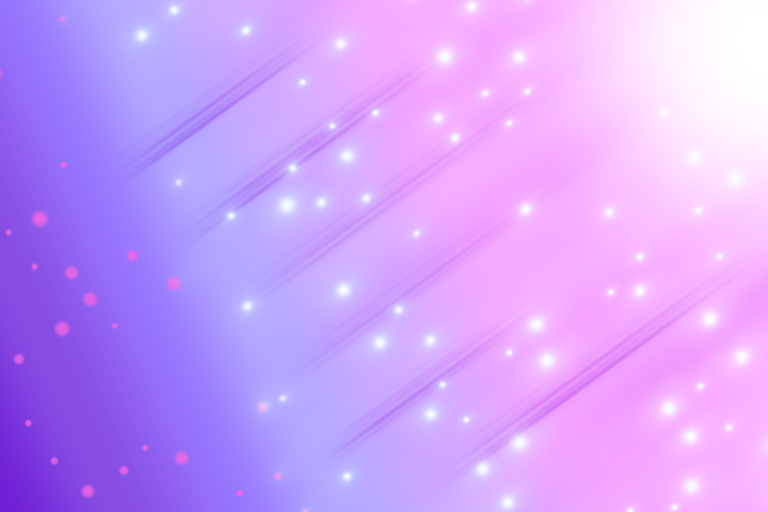
Write a Shadertoy shader that draws this background.

```glsl
// Violet to pink gradient with a white corner glow, slanted streaks and scattered sparkles.
#define SLANT vec2(0.81, 0.586)
#define GLOW_CENTER vec2(1.5, 0.92)
#define GLOW_RADIUS 0.33
#define STREAK_COUNT 6
#define STREAK_GAP 0.17
#define STREAK_DEPTH 1.15
#define CELL_SIZE 0.092
#define SPARKLE_CHANCE 0.52

vec3 hash3(vec2 cell) {
    vec3 q = fract(vec3(cell.xyx) * vec3(0.1031, 0.1030, 0.0973) + 0.37);
    q += dot(q, q.yxz + 33.33);
    return fract((q.xxy + q.yzz) * q.zyx);
}

// Colour along the tilted axis, from deep violet to pink
vec3 gradient(float t) {
    vec3 c = mix(vec3(0.43, 0.12, 0.83), vec3(0.53, 0.30, 0.89), smoothstep(-0.45, -0.22, t));
    c = mix(c, vec3(0.59, 0.46, 0.99), smoothstep(-0.22, 0.04, t));
    c = mix(c, vec3(0.70, 0.66, 1.00), smoothstep(0.0, 0.23, t));
    c = mix(c, vec3(0.80, 0.66, 1.00), smoothstep(0.22, 0.44, t));
    c = mix(c, vec3(0.96, 0.66, 1.00), smoothstep(0.40, 0.78, t));
    return mix(c, vec3(0.98, 0.71, 1.00), smoothstep(0.85, 1.2, t));
}

// Tapered streaks with a sharp lower edge, a soft upper edge and fine grain
float streaks(vec2 q) {
    float sum = 0.0;
    for (int i = 0; i < STREAK_COUNT; i++) {
        float k = float(i);
        float last = step(4.5, k);
        float start = 0.54 + 0.14 * last;
        float len = 0.68 + 0.2 * sin(k * 1.25 - 1.1) + 0.3 * last;
        float along = (q.x - start) / len;
        float across = q.y - (0.381 - STREAK_GAP * k);
        float width = across < 0.0 ? 0.009 : 0.036;
        float body = exp(-across * across / (width * width));
        float taper = smoothstep(0.0, 0.35, along) * (1.0 - smoothstep(0.45, 1.15, along));
        float grain = 0.62 + 0.22 * sin(across * 290.0 + k + q.x * 2.0)
                    + 0.16 * sin(across * 510.0 - q.x * 4.0);
        sum += body * taper * grain * (0.72 + 0.28 * cos(k * 1.25));
    }
    return sum;
}

// One jittered sparkle per cell: x is the soft core, y the halo
vec2 sparkles(vec2 q, float whiteness) {
    vec2 light = vec2(0.0);
    vec2 home = floor(q / CELL_SIZE);
    for (int j = -1; j <= 1; j++)
    for (int i = -1; i <= 1; i++) {
        vec2 cell = home + vec2(i, j);
        vec3 h = hash3(cell + 40.0);
        vec3 k = hash3(cell + 91.0);
        float present = step(k.x, SPARKLE_CHANCE);
        vec2 d = q - (cell + 0.15 + 0.7 * h.xy) * CELL_SIZE;
        float radius = mix(0.007, 0.020, h.z * h.z);
        float disc = 1.0 - smoothstep(radius * 0.4, radius * 1.15, length(d));
        float soft = exp(-dot(d, d) / (radius * radius * 0.55));
        d.x *= 0.7;
        float halo = exp(-length(d) / (radius * 1.1)) * whiteness;
        halo *= 1.0 - smoothstep(0.6, 1.0, length(d) / (0.8 * CELL_SIZE));
        light = max(light, present * vec2(mix(0.85 * disc, soft, whiteness), halo));
    }
    return light;
}

void mainImage(out vec4 fragColor, in vec2 fragCoord) {
    vec2 p = fragCoord / iResolution.y;
    p.x *= 1.5 * iResolution.y / iResolution.x;
    vec2 q = vec2(dot(p, SLANT), dot(p, vec2(-SLANT.y, SLANT.x)));
    float t = p.x + 0.45 * p.y - 0.45;

    // Base gradient with a broad slanted sheen that fades toward the violet side
    float sheen = sin(q.y * 23.0 + 0.8) + 0.6 * sin(q.y * 47.0 + q.x * 2.0);
    sheen *= smoothstep(0.1, 0.5, t);
    vec3 color = gradient(t + 0.016 * sheen);
    color.g += 0.015 * sheen;

    // Streaks and the wide magenta band at lower right
    float shade = streaks(q);
    color *= mix(vec3(1.0), vec3(0.88, 0.70, 0.96), min(shade * STREAK_DEPTH, 1.0));
    float bandOffset = (q.y + 0.535) / 0.05;
    float band = exp(-bandOffset * bandOffset) * smoothstep(0.75, 1.2, q.x);
    color = mix(color, vec3(0.93, 0.54, 0.99), 0.65 * band);

    // White corner glow
    float glow = exp(-pow(length(p - GLOW_CENTER) / GLOW_RADIUS, 3.0));
    color = mix(color, vec3(1.0), glow);

    // Pink dots at left, white sparkles elsewhere
    float whiteness = smoothstep(0.06, 0.24, t);
    vec2 light = sparkles(q, whiteness);
    vec3 dotColor = mix(vec3(0.95, 0.40, 0.90), vec3(0.98, 1.0, 1.0), whiteness);
    vec3 haloColor = mix(vec3(0.82, 0.94, 1.0), vec3(1.0, 0.92, 1.0), smoothstep(0.4, 0.9, t));
    color = mix(color, max(color, haloColor), 0.85 * light.y);
    color = mix(color, dotColor, 0.95 * light.x);

    fragColor = vec4(clamp(color, 0.0, 1.0), 1.0);
}
```
